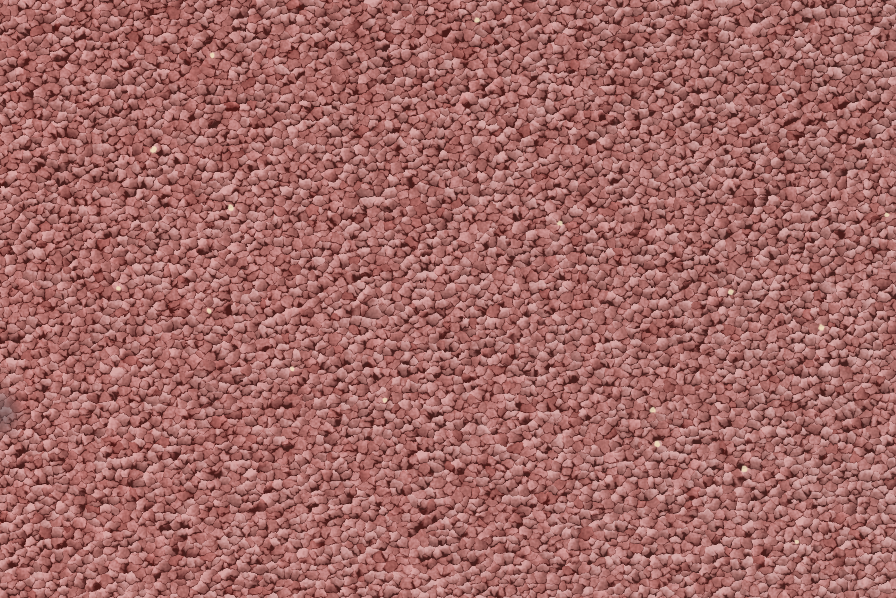
A Shadertoy shader for this texture:

```glsl
// Draws a wall of coarse red-brown mineral render: ragged, partly fused grains lit from above.

const float GRAINS = 70.0;                 // grain cells per canvas height
const float SIZE_SPREAD = 0.42;            // variation of grain radius
const float WARP = 0.34;                   // bending of grain outlines
const float RAGGED = 0.16;                 // fine raggedness of grain outlines
const float GAP_WIDTH = 0.27;              // mean width of the gaps, in grains
const float GRAIN_TONE = 0.705;            // mean brightness of a grain
const float TONE_SPREAD = 0.10;
const float RELIEF = 0.17;                 // strength of the light across a grain
const float TILT = 0.16;                   // random slope of each grain face
const float GRIT = 0.13;
const float SPECK_GRID = 7.0;              // speck cells per canvas height
const float SPECK_CHANCE = 0.17;
const vec2 LIGHT_DIR = vec2(-0.35, 0.94);
const vec2 SMUDGE_POS = vec2(0.0, 0.31);

const vec3 SHADOW = vec3(0.27, 0.12, 0.11);
const vec3 UMBER  = vec3(0.45, 0.24, 0.23);
const vec3 BRICK  = vec3(0.58, 0.355, 0.335);
const vec3 ROSE   = vec3(0.69, 0.45, 0.43);
const vec3 PINK   = vec3(0.77, 0.56, 0.55);
const vec3 PALE   = vec3(0.84, 0.66, 0.65);
const vec3 CREAM  = vec3(0.93, 0.86, 0.74);
const vec3 SOOT   = vec3(0.38, 0.32, 0.33);
const vec3 RED_SHIFT = vec3(0.022, -0.022, -0.024);

vec3 hash3(vec2 p) {
    vec3 q = fract(p.xyx * vec3(0.1031, 0.1030, 0.0973));
    q += dot(q, q.yxz + 33.33);
    return fract((q.xxy + q.yzz) * q.zyx);
}

float gradientNoise(vec2 p) {
    vec2 i = floor(p), f = p - i;
    vec2 u = f * f * f * (f * (f * 6.0 - 15.0) + 10.0);
    vec4 corner;
    for (int k = 0; k < 4; k++) {
        vec2 o = vec2(k & 1, k >> 1);
        float angle = 6.2832 * hash3(i + o).x;
        corner[k] = dot(vec2(cos(angle), sin(angle)), f - o);
    }
    return mix(mix(corner.x, corner.y, u.x), mix(corner.z, corner.w, u.x), u.y);
}

vec2 noisePair(vec2 p) {
    return vec2(gradientNoise(p), gradientNoise(p + 31.7));
}

float ramp(float a, float b, float x) {
    return clamp((x - a) / (b - a), 0.0, 1.0);
}

// Stone colour for a brightness given on the red channel
vec3 stoneColor(float tone) {
    vec3 c = mix(SHADOW, UMBER, ramp(SHADOW.r, UMBER.r, tone));
    c = mix(c, BRICK, ramp(UMBER.r, BRICK.r, tone));
    c = mix(c, ROSE, ramp(BRICK.r, ROSE.r, tone));
    c = mix(c, PINK, ramp(ROSE.r, PINK.r, tone));
    return mix(c, PALE, ramp(PINK.r, PALE.r + 0.04, tone));
}

// Weighted cells: offset from the nearest grain (xy), gap distance (z)
vec3 grainCell(vec2 p, out vec2 id) {
    vec2 base = floor(p), nearest = vec2(0.0);
    float d1 = 9.0, d2 = 9.0;
    for (int y = -2; y <= 2; y++)
    for (int x = -2; x <= 2; x++) {
        vec2 cell = base + vec2(x, y);
        vec3 h = hash3(cell);
        vec2 offset = p - cell - h.xy;
        float d = length(offset * vec2(0.9, 1.1)) - SIZE_SPREAD * h.z;
        if (d < d1) {
            d2 = d1; d1 = d;
            nearest = offset; id = cell;
        } else d2 = min(d2, d);
    }
    return vec3(nearest, d2 - d1);
}

vec3 wallColor(vec2 uv) {
    vec2 p = uv * GRAINS + 40.0;
    vec2 q = p + WARP * noisePair(p * 1.3) + RAGGED * noisePair(p * 3.3 + 5.0);
    vec2 id;
    vec3 grain = grainCell(q, id);
    vec3 rnd = hash3(id + 211.0);

    // Grain faces with random slopes, some sunk and redder
    float facing = dot(grain.xy, LIGHT_DIR);
    float angle = 6.2832 * rnd.y;
    float slope = dot(grain.xy, vec2(cos(angle), sin(angle)));
    float sunk = step(0.9, rnd.z);
    float broad = gradientNoise(uv * 4.0 + 9.0) + 0.5 * gradientNoise(uv * 11.0);
    float tone = GRAIN_TONE + TONE_SPREAD * (rnd.x - 0.5) - 0.07 * sunk;
    tone += RELIEF * facing + TILT * slope + 0.015 * broad;
    tone += GRIT * (0.6 * gradientNoise(p * 1.9 + 3.0) + 0.6 * gradientNoise(p * 3.7));

    // Gaps open below grains, close where grains fuse, and deepen up the wall
    float open = clamp(0.95 + 1.3 * gradientNoise(p * 0.55 + 71.0), 0.25, 1.6);
    float gap = 1.0 - smoothstep(0.0, GAP_WIDTH * open, grain.z);
    float below = smoothstep(-0.25, 0.35, -facing);
    float rough = mix(0.85, 1.2, uv.y);
    tone -= gap * rough * mix(0.6, 1.0, open) * (0.06 + 0.43 * below);
    tone += 0.02 * (0.5 - uv.y);

    float redness = 0.9 * (rnd.y - 0.5) + 0.5 * sunk + 0.5 * gap + 0.3 * (0.6 - uv.x);
    vec3 color = stoneColor(tone) + RED_SHIFT * redness;

    // Scattered cream specks
    vec2 sp = uv * SPECK_GRID;
    vec3 s = hash3(floor(sp) + 57.0);
    vec2 d = (fract(sp) - 0.15 - 0.7 * s.xy) / SPECK_GRID;
    float radius = mix(0.003, 0.006, s.x) * (1.0 + 0.5 * gradientNoise(uv * 180.0));
    float speck = step(1.0 - SPECK_CHANCE, s.z) * (1.0 - smoothstep(0.7, 1.2, length(d) / radius));
    color = mix(color, CREAM, 0.9 * speck);

    // Sooty patch at the left edge
    float smudge = 1.0 - smoothstep(0.01, 0.05, length(uv - SMUDGE_POS));
    return mix(color, SOOT, 0.5 * smudge);
}

void mainImage(out vec4 fragColor, in vec2 fragCoord) {
    vec3 sum = vec3(0.0);
    for (int k = 0; k < 4; k++) {
        vec2 shift = 0.5 * vec2(k & 1, k >> 1) - 0.25;
        sum += wallColor((fragCoord + shift) / iResolution.y);
    }
    fragColor = vec4(sum / 4.0, 1.0);
}
```
